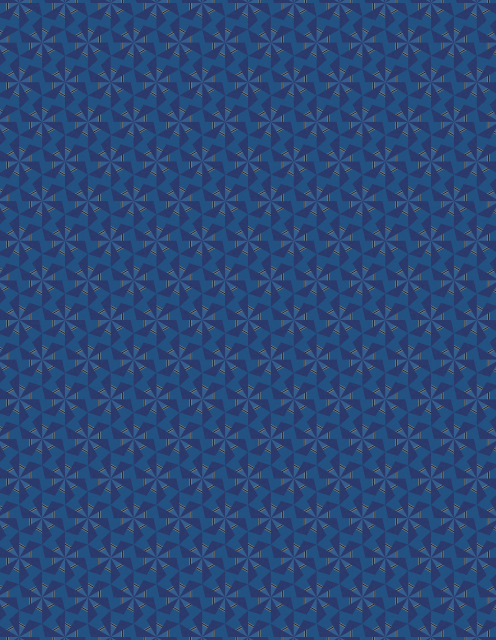
A Shadertoy shader for this pattern:

```glsl
// Six-bladed navy pinwheels on a triangular lattice over blue, with striped inner wedges.

const float REPEATS_ACROSS = 10.84;
const float SQRT3 = 1.7320508;
const float SECTOR = 1.0471976;    // sixty degrees
const float BLADE_TIP = 0.57735;   // reaches the corner of the hexagonal cell
const float BLADE_HEEL = 0.435;    // wide corner of a blade

const vec3 FIELD_BLUE = vec3(0.135, 0.322, 0.512);
const vec3 WEDGE_BLUE = vec3(0.205, 0.372, 0.555);
const vec3 BLADE_NAVY = vec3(0.168, 0.225, 0.422);
const vec3 STRIPE_CREAM = vec3(0.56, 0.55, 0.50);
const vec3 STRIPE_DARK = vec3(0.09, 0.12, 0.20);

vec2 direction(float angle) {
    return vec2(cos(angle), sin(angle));
}

vec2 hashGradient(vec2 cell) {
    vec3 h = fract(cell.xyx * vec3(0.1031, 0.1030, 0.0973));
    h += dot(h, h.yzx + 33.33);
    return direction(6.2831853 * fract((h.x + h.y) * h.z));
}

float gradientNoise(vec2 p) {
    vec2 i = floor(p), f = p - i;
    vec2 u = f * f * f * (f * (f * 6.0 - 15.0) + 10.0);
    vec2 e = vec2(1.0, 0.0);
    float low = mix(dot(hashGradient(i), f),
                    dot(hashGradient(i + e.xy), f - e.xy), u.x);
    float high = mix(dot(hashGradient(i + e.yx), f - e.yx),
                     dot(hashGradient(i + e.xx), f - e.xx), u.x);
    return mix(low, high, u.y);
}

// Offset from the nearest centre of a unit triangular lattice
vec2 hexCell(vec2 p) {
    vec2 period = vec2(1.0, SQRT3);
    vec2 a = p - period * floor(p / period + 0.5);
    vec2 b = p - period * (floor(p / period) + 0.5);
    return dot(a, a) < dot(b, b) ? a : b;
}

// Rotate into one blade's frame: its straight side lies along +x
vec2 foldBlade(vec2 p) {
    float angle = atan(p.y, p.x) - 0.5 * SECTOR;
    float local = angle - SECTOR * floor(angle / SECTOR + 0.25);
    return length(p) * direction(local);
}

// Signed distance, positive inside the triangle centre - tip - heel
float bladeDistance(vec2 q, float tip, float heel) {
    vec2 ray = direction(0.5 * SECTOR);
    vec2 edge = heel * ray - vec2(tip, 0.0);
    vec2 outward = normalize(vec2(edge.y, -edge.x));
    float inner = min(q.y, dot(q, vec2(ray.y, -ray.x)));
    return min(inner, dot(vec2(tip, 0.0) - q, outward));
}

float coverage(float d, float pixel) {
    return clamp(d / pixel + 0.5, 0.0, 1.0);
}

// Pixel-filtered interval, steady even when thinner than a pixel
float band(float x, float start, float end, float pixel) {
    float h = 0.5 * pixel;
    return clamp((min(end, x + h) - max(start, x - h)) / pixel, 0.0, 1.0);
}

vec3 wedgeColor(float along, float pixel) {
    vec3 color = mix(FIELD_BLUE, WEDGE_BLUE, coverage(0.235 - along, pixel));
    float cream = band(along, 0.232, 0.246, pixel) + band(along, 0.266, 0.278, pixel);
    float dark = band(along, 0.246, 0.266, pixel);
    return color * (1.0 - min(cream + dark, 1.0)) + STRIPE_CREAM * cream + STRIPE_DARK * dark;
}

void mainImage(out vec4 fragColor, in vec2 fragCoord) {
    float pixel = REPEATS_ACROSS / iResolution.x;
    vec2 p = (fragCoord - 0.5 * iResolution.xy) * pixel;
    vec2 q = foldBlade(hexCell(p));

    // Wedges are cut square to the ray through the cell's edge midpoint
    float side = q.y < tan(0.25 * SECTOR) * q.x ? -0.5 : 0.5;
    float along = dot(q, direction(side * SECTOR));

    float blade = coverage(bladeDistance(q, BLADE_TIP, BLADE_HEEL), pixel);
    vec3 color = mix(wedgeColor(along, pixel), BLADE_NAVY, blade);

    // Faint woven grain, slightly stronger on the blades
    float grain = gradientNoise(p * 17.0 + 91.7);
    color += grain * mix(0.010, 0.022, blade) * vec3(0.5, 1.0, 1.0);
    fragColor = vec4(color, 1.0);
}
```
